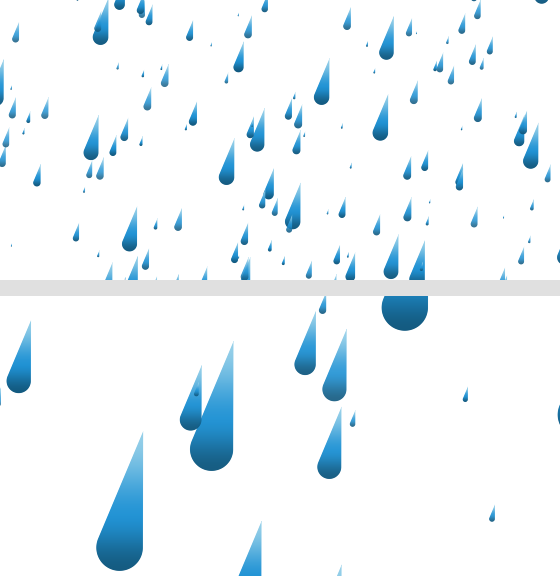
Top, the full canvas; bottom, a detail of the centre.
This pattern is drawn by a WebGL 2 fragment shader. Its source:

```glsl
#version 300 es
precision highp float;

uniform vec2 u_resolution;
out vec4 fragColor;

vec4 hash4(float n) {
    vec4 p = fract(n * vec4(0.1031, 0.1030, 0.0973, 0.1099));
    p += dot(p, p.wzxy + 33.33);
    return fract((p.xxyz + p.yzzw) * p.zywx);
}

// Distance to a circle of radius 1 drawn out to a point at (0, tip)
float teardrop(vec2 p, float tip) {
    p.x = abs(p.x);
    float slope = 1.0 / tip;
    float run = sqrt(1.0 - slope * slope);
    float along = dot(p, vec2(-slope, run));
    if (along < 0.0) return length(p) - 1.0;
    if (along > run * tip) return length(p - vec2(0.0, tip));
    return dot(p, vec2(run, slope)) - 1.0;
}

// Dark belly, vivid middle, pale tip
vec3 waterColor(float height) {
    vec3 deep = vec3(0.07, 0.35, 0.50);
    vec3 vivid = vec3(0.12, 0.57, 0.83);
    vec3 pale = vec3(0.58, 0.81, 0.91);
    vec3 body = mix(deep, vivid, smoothstep(0.0, 0.42, height));
    return mix(body, pale, smoothstep(0.35, 1.0, height));
}

// Scatters one size class of drops over the color below
vec3 addDrops(vec3 color, vec2 uv, int count, vec2 radii, float opacity, float seed) {
    float aspect = u_resolution.x / u_resolution.y;
    float pixel = 1.0 / u_resolution.y;
    float lean = 0.2;
    mat2 tilt = mat2(cos(lean), sin(lean), -sin(lean), cos(lean));

    for (int i = 0; i < count; i++) {
        vec4 rnd = hash4(float(i) * 7.31 + seed);
        vec2 spot = fract(float(i) * vec2(0.7549, 0.5698) + seed * 0.37 + 0.22 * rnd.xy);
        vec2 center = mix(vec2(-0.02, -0.12), vec2(aspect + 0.02, 1.02), spot);
        float radius = mix(radii.x, radii.y, rnd.z);

        vec2 p = (uv - center) / radius;
        float edge = teardrop(tilt * p, 5.1) * radius;
        float cover = 1.0 - smoothstep(-0.6 * pixel, 0.6 * pixel, edge);
        float height = clamp((p.y + 1.0) / 6.0, 0.0, 1.0);
        color = mix(color, waterColor(height), cover * mix(opacity, 1.0, rnd.w));
    }
    return color;
}

void main() {
    vec2 uv = gl_FragCoord.xy / u_resolution.y;

    // Large, medium and tiny drops on white
    vec3 color = vec3(1.0);
    color = addDrops(color, uv, 18, vec2(0.0255, 0.0280), 0.97, 3.7);
    color = addDrops(color, uv, 5, vec2(0.0160, 0.0190), 0.95, 41.3);
    color = addDrops(color, uv, 70, vec2(0.0105, 0.0145), 0.82, 17.9);
    color = addDrops(color, uv, 52, vec2(0.0012, 0.0070), 0.85, 83.1);

    fragColor = vec4(color, 1.0);
}
```
